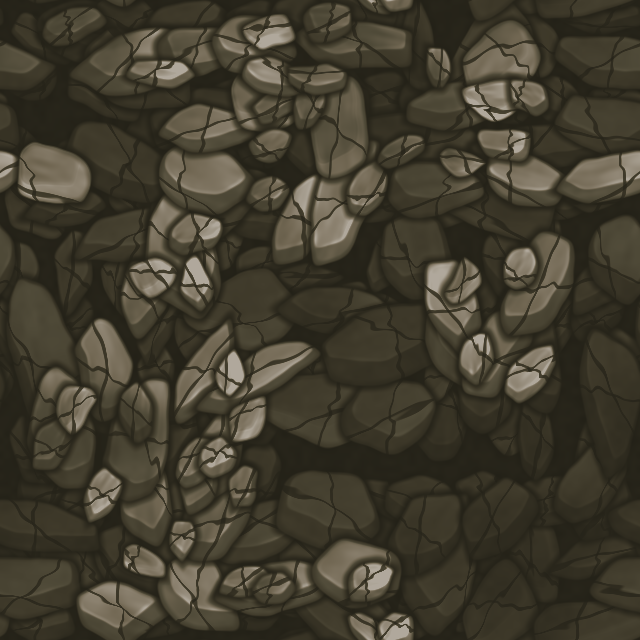
Give the GLSL for this texture, as a WebGL 1 fragment shader.

```glsl
precision highp float;
// Draws a tiling wall of dark, cracked, overlapping rocks with clusters of pale lit stones.
uniform vec2 u_resolution;

const vec3 GAP    = vec3(0.15, 0.14, 0.10);
const vec3 UMBER  = vec3(0.24, 0.22, 0.16);
const vec3 OLIVE  = vec3(0.31, 0.29, 0.22);
const vec3 CLAY   = vec3(0.44, 0.40, 0.32);
const vec3 SAND   = vec3(0.55, 0.51, 0.44);
const vec3 CHALK  = vec3(0.69, 0.66, 0.61);
const float SOFT_EDGE    = 0.0018;  // outline softness, canvas units
const float SHADOW_WIDTH = 0.013;   // dark joint around each stone
const float CRACK_WIDTH  = 0.0016;
const float WARP         = 0.012;   // wobble of all outlines
const float LIT_LEVEL    = 0.47;    // light map value where pale stones begin
const float CORNERS      = 7.0;

vec4 hash4(vec2 cell, float seed) {
  vec4 h = fract(vec4(cell, seed, cell.x) * vec4(0.1031, 0.1030, 0.0973, 0.1099));
  h += dot(h, h.wzxy + 33.33);
  return fract((h.xxyz + h.yzzw) * h.zywx);
}

// Value noise that wraps after a whole number of cells.
float noise(vec2 p, float period, float seed) {
  vec2 i = floor(p), f = fract(p);
  f = f * f * (3.0 - 2.0 * f);
  float a = hash4(mod(i, period), seed).x;
  float b = hash4(mod(i + vec2(1.0, 0.0), period), seed).x;
  float c = hash4(mod(i + vec2(0.0, 1.0), period), seed).x;
  float d = hash4(mod(i + 1.0, period), seed).x;
  return mix(mix(a, b, f.x), mix(c, d, f.x), f.y);
}

float lightMap(vec2 p) {
  return 0.65 * noise(p * 4.0, 4.0, 11.0) + 0.35 * noise(p * 8.0, 8.0, 12.0);
}

// Main direction of the stones: near-level beds and near-upright ones.
float beddingAngle(vec2 p) {
  return mix(-0.2, 1.4, smoothstep(0.48, 0.6, noise(p * 4.0, 4.0, 21.0)));
}

vec3 ramp(float tone) {
  float t = tone * 5.0;
  vec3 c = mix(GAP, UMBER, clamp(t, -0.3, 1.0));
  c = mix(c, OLIVE, clamp(t - 1.0, 0.0, 1.0));
  c = mix(c, CLAY, clamp(t - 2.0, 0.0, 1.0));
  c = mix(c, SAND, clamp(t - 3.0, 0.0, 1.0));
  return mix(c, CHALK, clamp(t - 4.0, 0.0, 1.0));
}

// Paints one grid of stones over the tone; size is half length and half width in cells.
void paintStones(inout float tone, vec2 uv, float n, float seed, vec2 size,
                 vec2 toneRange, float litLevel, float cover) {
  vec2 g = uv * n;
  for (int y = -1; y <= 1; y++) {
    for (int x = -1; x <= 1; x++) {
      vec2 cell = floor(g) + vec2(float(x), float(y));
      vec2 id = mod(cell, n);
      vec4 h = hash4(id, seed), k = hash4(id, seed + 7.0);
      vec2 centre = cell + 0.5 + 0.7 * (h.xy - 0.5);
      float lit = lightMap(centre / n) + 0.12 * (h.w - 0.5);
      if (lit < litLevel || k.y > cover) continue;

      float angle = beddingAngle(centre / n) + 1.1 * (k.x - 0.5);
      vec2 axis = vec2(cos(angle), sin(angle));
      mat2 toLocal = mat2(axis.x, -axis.y, axis.y, axis.x);
      vec2 q = toLocal * (g - centre);
      vec2 extent = size * vec2(mix(0.65, 1.05, h.z), mix(0.7, 1.1, k.w));
      vec2 sideDir = toLocal * normalize(vec2(k.z - 0.4, -0.8));

      // Rounded polygon for the outline, and an inset one for the upper face.
      float sharp = 9.0 / extent.y, outer = 0.0, inner = 0.0;
      for (float i = 0.0; i < CORNERS; i++) {
        float jitter = fract(k.y * 43.0 + i * (0.618 + k.z));
        float a = (i + 0.7 * jitter + h.w) * 6.2832 / CORNERS;
        vec2 normal = normalize(vec2(cos(a), sin(a)) / extent);
        float d = dot(q, normal) - (0.72 + 0.25 * jitter) * length(normal * extent);
        float inset = extent.y * (0.06 + 0.5 * max(0.0, dot(normal, sideDir)));
        outer += exp(min(sharp * d, 60.0));
        inner += exp(min(sharp * 1.6 * (d + inset), 60.0));
      }
      float outline = log(outer) / sharp;
      float face = log(inner) / (sharp * 1.6);
      float soft = SOFT_EDGE * n, joint = SHADOW_WIDTH * n;
      if (outline > joint) continue;

      // Face, side and rim tones with brush strokes along the stone.
      float brush = noise(q * vec2(3.0, 11.0) + h.xy * 50.0, 64.0, 31.0);
      float base = mix(toneRange.x, toneRange.y, fract(k.w * 5.0 + h.z));
      float top = base * (0.88 + 0.24 * brush + 0.16 * q.x / extent.x);
      float side = base * (k.z > 0.78 ? 1.2 : 0.55) * (0.85 + 0.3 * brush);
      float body = mix(top, side, smoothstep(-soft, soft, face));
      body += 0.22 * base * brush * (1.0 - smoothstep(0.0, 3.0 * soft, abs(face + soft)));

      // Two tapering cracks; each also splits the face into planes.
      for (float j = 0.0; j < 2.0; j++) {
        float a = mix(0.25, 1.2, j) * (k.x > 0.5 ? 1.0 : -1.0) + h.x - 0.5;
        float line = dot(q, vec2(-sin(a), cos(a))) + extent.y * (h.y - 0.5 + 0.25 * brush);
        float width = CRACK_WIDTH * n * (0.2 + 1.3 * brush);
        body *= 1.0 - 0.14 * smoothstep(-soft, soft, line);
        body *= 1.0 - 0.75 * (1.0 - smoothstep(width, width + soft, abs(line)));
      }
      body *= mix(0.6, 1.0, smoothstep(0.0, 0.16 * extent.y, -outline));

      tone = mix(tone, -0.02, 0.85 * (1.0 - smoothstep(0.0, joint, outline)));
      tone = mix(tone, body, 1.0 - smoothstep(-soft, soft, outline));
    }
  }
}

void main() {
  vec2 uv = gl_FragCoord.xy / u_resolution;
  vec2 p = uv + WARP * (vec2(noise(uv * 14.0, 14.0, 1.0), noise(uv * 14.0, 14.0, 2.0)) - 0.5);
  p += 0.25 * WARP * (vec2(noise(uv * 45.0, 45.0, 3.0), noise(uv * 45.0, 45.0, 4.0)) - 0.5);

  // Dark bed, larger mid-dark slabs, pale stones, then pale chips.
  float tone = 0.0;
  paintStones(tone, p, 11.0, 40.0, vec2(0.85, 0.50), vec2(0.14, 0.30), -1.0, 1.0);
  paintStones(tone, p, 7.0, 60.0, vec2(0.85, 0.44), vec2(0.20, 0.42), -1.0, 0.75);
  paintStones(tone, p, 8.0, 80.0, vec2(0.88, 0.46), vec2(0.66, 1.00), LIT_LEVEL, 0.92);
  paintStones(tone, p, 15.0, 100.0, vec2(0.80, 0.48), vec2(0.62, 1.12), LIT_LEVEL + 0.04, 0.45);

  // Broad shade and fine paint grain.
  tone *= mix(0.65, 1.0, smoothstep(0.15, 0.45, noise(uv * 6.0, 6.0, 5.0)));
  tone += 0.03 * (noise(uv * 90.0, 90.0, 6.0) - 0.5);
  gl_FragColor = vec4(ramp(tone), 1.0);
}
```
